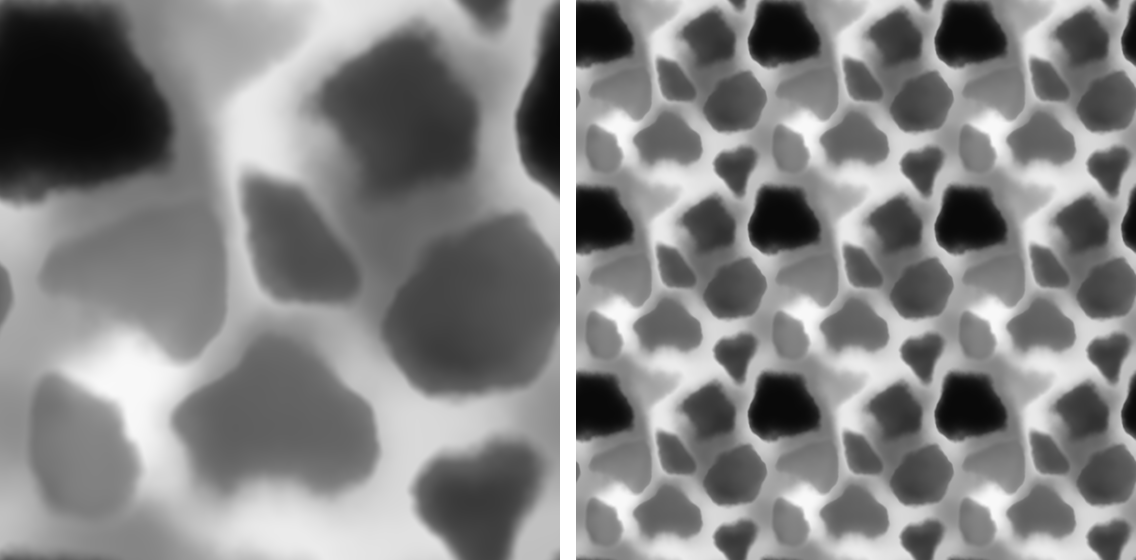
Left: one tile. Right: repeated 3 by 3.
This texture map is drawn by a Shadertoy shader. Its source:

```glsl
// Seamless grey cloud map: soft dark cells parted by pale, glowing ridges.
// Cells are blended with Gaussian weights on a wrapped, staggered grid whose
// domain is warped by periodic noise; ridges rise where weights compete.

const int   CELLS       = 3;      // cells per side
const float JITTER      = 0.5;    // random spread of cell centres, in cells
const float STAGGER     = 0.3;    // regular shift of rows and columns
const float FOCUS       = 6.0;    // higher gives narrower borders
const vec2  STRETCH     = vec2(1.08, 0.88); // makes the cells taller than wide
const float WARP        = 0.11;   // largest bend of the outlines
const float WARP_GAIN   = 0.42;   // share kept by each finer bend
const int   WARP_LAYERS = 5;
const float RIDGE_FREQ  = 4.0;    // repeats of the ridge brightness noise
const float RIDGE_DIM   = 0.47;
const float RIDGE_LIT   = 0.97;
const float RIDGE_FULL  = 0.48;   // competition at which a ridge is complete
const float HALO        = 0.35;   // share of the ridge that spreads wide
const float MOTTLE      = 0.2;    // soft shading across everything
const float TAU         = 6.28319;

// Grey of each cell, row by row from the bottom
const float TONES[9] = float[9](0.48, 0.36, 0.22,
                                0.44, 0.25, 0.30,
                                0.03, 0.66, 0.25);

float hash(vec2 p, float seed) {
    return fract(sin(dot(p, vec2(127.1, 311.7)) + seed * 74.7) * 43758.5);
}

// Value noise that wraps after `period` lattice steps
float wrapNoise(vec2 uv, float period, float seed) {
    vec2 p = uv * period;
    vec2 i = floor(p);
    vec2 f = p - i;
    f = f * f * f * (f * (f * 6.0 - 15.0) + 10.0);
    vec2 a = mod(i, period);
    vec2 b = mod(i + 1.0, period);
    return mix(mix(hash(a, seed), hash(vec2(b.x, a.y), seed), f.x),
               mix(hash(vec2(a.x, b.y), seed), hash(b, seed), f.x), f.y);
}

// Bends the domain: broad swings first, then ragged fine ones
vec2 warp(vec2 uv) {
    vec2 bend = vec2(0.0);
    float amp = WARP;
    float freq = 4.0;
    for (int k = 0; k < WARP_LAYERS; k++) {
        float seed = float(k) * 2.0 + 1.0;
        bend += amp * (vec2(wrapNoise(uv, freq, seed),
                            wrapNoise(uv, freq, seed + 1.0)) - 0.5);
        amp *= WARP_GAIN;
        freq *= 2.0;
    }
    return uv + bend;
}

// x: blended cell grey, y: competition between cells (0 deep inside one)
vec2 cellField(vec2 uv) {
    vec2 p = uv * float(CELLS);
    vec2 home = floor(p);
    float total = 0.0;
    float squares = 0.0;
    float grey = 0.0;
    for (int y = -2; y <= 2; y++) {
        for (int x = -2; x <= 2; x++) {
            vec2 cell = home + vec2(x, y);
            vec2 id = mod(cell, float(CELLS));
            vec2 offset = JITTER * (vec2(hash(id, 11.0), hash(id, 12.0)) - 0.5);
            offset += STAGGER * sin(TAU * id.yx / float(CELLS));
            vec2 away = (cell + 0.5 + offset - p) * STRETCH;
            float weight = exp(-FOCUS * dot(away, away));
            total += weight;
            squares += weight * weight;
            grey += weight * TONES[int(id.x + 0.5) + CELLS * int(id.y + 0.5)];
        }
    }
    return vec2(grey / total, 1.0 - squares / (total * total));
}

void mainImage(out vec4 fragColor, in vec2 fragCoord) {
    vec2 uv = fragCoord / iResolution.xy;
    vec2 bent = warp(uv);
    vec2 field = cellField(bent);

    // Ridges: a wide faint halo around a core that is crisp or hazy
    float haze = smoothstep(0.2, 0.8, wrapNoise(uv, 5.0, 22.0));
    float halo = smoothstep(0.0, 0.4, field.y);
    float core = smoothstep(mix(0.3, 0.08, haze), RIDGE_FULL, field.y);
    float ridge = mix(core, halo, HALO);

    // Some ridges are dim, some glow
    float glow = smoothstep(0.12, 0.88, wrapNoise(bent, RIDGE_FREQ, 21.0));
    float grey = mix(field.x, mix(RIDGE_DIM, RIDGE_LIT, glow), ridge);

    // Gentle mottling, fading out in the darkest and brightest parts
    float mottle = 0.7 * wrapNoise(bent, 5.0, 31.0)
                 + 0.3 * wrapNoise(bent, 11.0, 32.0) - 0.5;
    float room = smoothstep(0.0, 0.35, grey) * smoothstep(1.05, 0.7, grey);
    grey += MOTTLE * mottle * room;

    fragColor = vec4(vec3(clamp(grey, 0.0, 1.0)), 1.0);
}
```
